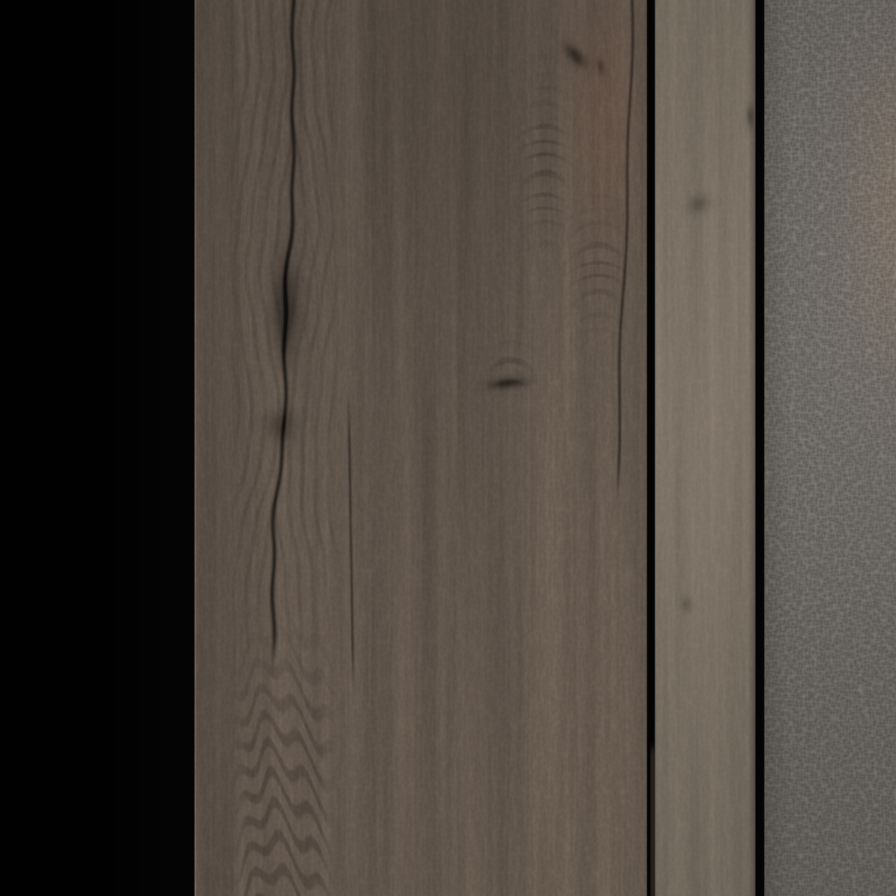
Write a three.js fragment shader that draws this texture.

```glsl
varying vec2 vUv;

#define EDGE 0.0012
#define BOARD_LEFT 0.217
#define BOARD_RIGHT 0.722
#define STRIP_LEFT 0.731
#define STRIP_RIGHT 0.843
#define FABRIC_LEFT 0.853
#define BOARD_COLOR vec3(0.385, 0.340, 0.300)
#define STRIP_COLOR vec3(0.480, 0.440, 0.392)
#define FABRIC_COLOR vec3(0.435, 0.420, 0.402)
#define GRAIN 0.055
#define PORES 0.13
#define WEAVE 0.18

vec2 hash2(vec2 p) {
  p = vec2(dot(p, vec2(127.1, 311.7)), dot(p, vec2(269.5, 183.3)));
  return fract(sin(p) * 43758.545);
}

// Distance to the nearest scattered cell point
float cellular(vec2 p) {
  vec2 cell = floor(p), f = fract(p);
  float d = 2.0;
  for (int j = -1; j <= 1; j++) {
    for (int i = -1; i <= 1; i++) {
      vec2 o = vec2(float(i), float(j));
      vec2 r = o + hash2(cell + o) - f;
      d = min(d, dot(r, r));
    }
  }
  return sqrt(d);
}

float band(float x, float a, float b, float soft) {
  return smoothstep(a - soft, a + soft, x) * (1.0 - smoothstep(b - soft, b + soft, x));
}

float blob(vec2 p, vec2 center, vec2 size, float tilt) {
  vec2 d = p - center;
  float c = cos(tilt), s = sin(tilt);
  d = vec2(c * d.x + s * d.y, c * d.y - s * d.x) / size;
  return exp(-dot(d, d));
}

float crack(vec2 p, float x, float low, float high, float width) {
  float d = (p.x - x) / width;
  return exp(-d * d) * band(p.y, low, high, 0.035);
}

// Vertical fibres from layered sines with slowly drifting phase
float fibres(vec2 p) {
  float sum = 0.0, freq = 75.0, amp = 0.5;
  for (int i = 0; i < 5; i++) {
    float k = float(i);
    float drift = 1.3 * sin(p.y * (4.0 + 2.3 * k) + k * 2.1 + p.x * 21.0);
    sum += amp * sin(p.x * freq + drift + 1.7 * sin(p.x * freq * 0.37 + k));
    freq *= 1.73;
    amp *= 0.82;
  }
  return sum;
}

float woodTone(vec2 p) {
  float pores = cellular(p * vec2(230.0, 42.0)) - 0.5;
  float speckle = cellular(p * vec2(240.0, 190.0)) - 0.5;
  return 1.0 + GRAIN * fibres(p) + PORES * (0.6 * pores + 0.6 * speckle);
}

// Short curved ripples inside a soft patch
float ripples(vec2 p, vec2 center, vec2 size) {
  vec2 d = p - center;
  float wave = sin((d.y + 14.0 * d.x * d.x + 0.004 * sin(p.y * 90.0)) * 330.0);
  return smoothstep(0.35, 1.0, wave) * blob(p, center, size, 0.0);
}

vec3 board(vec2 p) {
  // Fibres part around the large knot
  float crackX = 0.318 + 0.009 * smoothstep(0.66, 0.78, p.y)
    - 0.013 * (1.0 - smoothstep(0.40, 0.54, p.y)) + 0.0012 * sin(p.y * 70.0);
  float side = p.x - crackX;
  vec2 q = p;
  q.x -= 0.65 * side * blob(p, vec2(0.318, 0.64), vec2(0.045, 0.13), 0.0);
  float tone = woodTone(q);

  // Broad light and dark stripes
  tone *= 1.0 - 0.10 * band(p.x, 0.20, 0.265, 0.008);
  tone *= 1.0 - 0.09 * band(p.x, 0.39, 0.56, 0.05) * smoothstep(0.1, 0.8, p.y);
  tone *= 1.0 + 0.05 * band(p.x, 0.58, 0.70, 0.03) * (1.0 - smoothstep(0.3, 0.8, p.y));
  tone *= 1.0 - 0.07 * smoothstep(0.6, 1.0, p.y);

  // Stepped arches at the foot and long arches above them
  float fold = sqrt(pow(p.x - 0.302, 2.0) + 0.0001);
  float arch = p.y + 1.2 * fold + 0.011 * sin(p.x * 170.0 + p.y * 25.0);
  float archMask = band(p.x, 0.268, 0.365, 0.014) * (1.0 - smoothstep(0.15, 0.36, p.y));
  tone *= 1.0 - 0.17 * archMask * smoothstep(-0.1, 0.9, sin(arch * 190.0));
  float tall = sin((abs(side) + 0.012 * sin(p.y * 15.0)) * 420.0);
  tone *= 1.0 - 0.09 * smoothstep(0.1, 1.0, tall)
    * band(p.x, 0.262, 0.375, 0.012) * smoothstep(0.2, 0.4, p.y);

  // Cracks
  float marks = 0.58 * crack(p, crackX, 0.27, 1.1, 0.0026);
  marks += 0.38 * crack(p, 0.398 - 0.016 * p.y, 0.25, 0.54, 0.0018);
  float rightX = 0.689 + 0.016 * smoothstep(0.42, 1.0, p.y) + 0.0015 * sin(p.y * 28.0);
  marks += 0.42 * crack(p, rightX, 0.46, 1.1, 0.0020);

  // Knots
  marks += 0.42 * blob(p, vec2(0.319, 0.655), vec2(0.016, 0.055), 0.0);
  marks += 0.28 * blob(p, vec2(0.314, 0.525), vec2(0.016, 0.018), 0.0);
  marks += 0.48 * blob(p, vec2(0.642, 0.938), vec2(0.015, 0.007), -0.8);
  marks += 0.28 * blob(p, vec2(0.671, 0.925), vec2(0.005, 0.009), 0.2);
  marks += 0.48 * blob(p, vec2(0.566, 0.572), vec2(0.019, 0.006), 0.1);
  marks += 0.18 * ripples(p, vec2(0.570, 0.592), vec2(0.020, 0.022));
  marks += 0.17 * ripples(p, vec2(0.608, 0.820), vec2(0.020, 0.075));
  marks += 0.13 * ripples(p, vec2(0.668, 0.705), vec2(0.025, 0.060));
  tone *= 1.0 - min(marks, 0.85);

  vec3 color = BOARD_COLOR * tone;
  color += vec3(0.035, 0.005, -0.005) * blob(p, vec2(0.675, 0.87), vec2(0.035, 0.13), 0.0);
  return color * (1.0 + 0.25 * band(p.x, BOARD_LEFT, BOARD_LEFT + 0.002, EDGE));
}

vec3 strip(vec2 p) {
  float tone = mix(1.0, woodTone(p + vec2(0.37, 0.21)), 0.65);
  tone *= 0.90 + 0.13 * blob(p, vec2(0.79, 0.55), vec2(0.3, 0.38), 0.0);
  float marks = 0.22 * blob(p, vec2(0.780, 0.772), vec2(0.012, 0.010), 0.3);
  marks += 0.30 * blob(p, vec2(0.837, 0.870), vec2(0.004, 0.012), 0.0);
  marks += 0.18 * blob(p, vec2(0.766, 0.325), vec2(0.006, 0.008), 0.0);
  marks += 0.22 * smoothstep(0.834, STRIP_RIGHT, p.x);
  return STRIP_COLOR * tone * (1.0 - marks);
}

vec3 fabric(vec2 p) {
  float threads = cellular(p * vec2(130.0, 300.0)) + cellular(p * vec2(300.0, 130.0)) - 1.0;
  float light = 0.87 + 0.15 * blob(p, vec2(0.95, 0.62), vec2(0.25, 0.42), 0.0);
  light *= 0.90 + 0.10 * smoothstep(FABRIC_LEFT, 0.885, p.x);
  vec3 color = FABRIC_COLOR * light * (1.0 + WEAVE * threads);
  return color + vec3(0.060, 0.032, 0.008) * blob(p, vec2(1.01, 0.77), vec2(0.06, 0.16), 0.0);
}

void main() {
  vec2 p = vUv;
  vec3 color = vec3(0.004 + 0.012 * smoothstep(0.10, 0.21, p.x));
  color = mix(color, board(p), band(p.x, BOARD_LEFT, BOARD_RIGHT, EDGE));
  // The seam beside the board turns brown near the foot
  float seam = band(p.x, BOARD_RIGHT + 0.004, STRIP_LEFT, EDGE) * (1.0 - smoothstep(0.155, 0.175, p.y));
  color = mix(color, vec3(0.15, 0.125, 0.105), seam);
  color = mix(color, strip(p), band(p.x, STRIP_LEFT, STRIP_RIGHT, EDGE));
  color = mix(color, fabric(p), smoothstep(FABRIC_LEFT - EDGE, FABRIC_LEFT + EDGE, p.x));
  gl_FragColor = vec4(color, 1.0);
}
```
